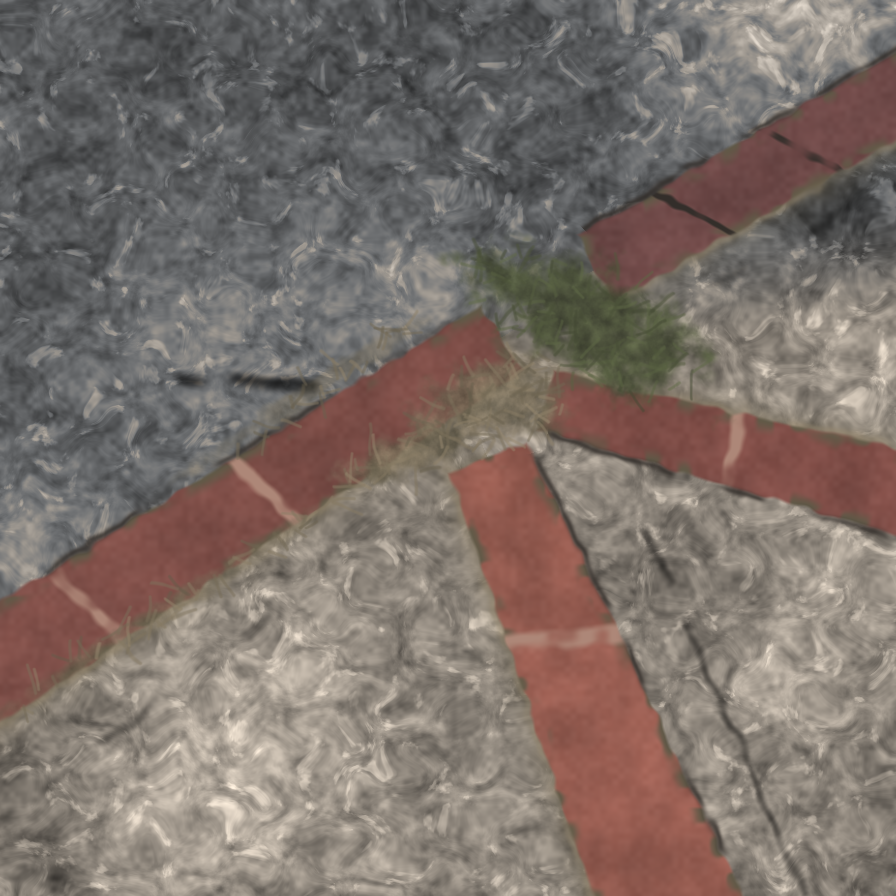
A Shadertoy shader for this texture:

```glsl
// Weathered concrete slabs divided by four arms of red brick, with grass at the joint.
// Slabs are layered noise lit by soft spots; arms are tapered strips with mortar joints;
// grass and dry weeds are scattered blades made from hashed line segments.
const vec3 COOL = vec3(.98, 1, 1.02);
const vec3 WARM = vec3(1.06, 1, .925);
const vec3 MORTAR = vec3(.68, .53, .47);
const vec3 GAP = vec3(.2, .18, .165);
const vec3 MOSS = vec3(.25, .27, .19);
const vec3 GRASS = vec3(.38, .42, .28);
const vec3 STRAW = vec3(.6, .54, .44);
const vec3 SOIL = vec3(.38, .35, .28);
const float MOTTLE = .42;
const float FLECK = .72;
const float GRIT = .11;

// Soft spots: centre, radius, brightness change
const vec4 SPOTS[12] = vec4[12](
  vec4(.3, .65, .17, .1), vec4(.48, .68, .06, .15), vec4(.04, .39, .07, .17),
  vec4(.9, .99, .13, .3), vec4(.93, .58, .1, .13), vec4(.95, .78, .12, -.1),
  vec4(.27, .15, .15, .13), vec4(.01, .13, .08, -.13), vec4(.065, .02, .025, -.25),
  vec4(.91, .32, .12, .08), vec4(.72, .35, .08, -.05), vec4(.3, .92, .22, -.05));

float hash(vec2 p) {
  vec3 q = fract(p.xyx * .1031);
  q += dot(q, q.yzx + 33.33);
  return fract((q.x + q.y) * q.z);
}
float noise(vec2 p) {
  vec2 i = floor(p), f = fract(p);
  f *= f * (3. - 2. * f);
  return mix(mix(hash(i), hash(i + vec2(1, 0)), f.x),
             mix(hash(i + vec2(0, 1)), hash(i + 1.), f.x), f.y);
}
float fbm(vec2 p) {
  float sum = 0., amp = .533;
  for (int i = 0; i < 4; i++, amp *= .5) {
    sum += amp * noise(p);
    p = mat2(1.6, 1.2, -1.2, 1.6) * p + 7.3;
  }
  return sum;
}
vec2 wobble(vec2 p, float scale) {
  return vec2(noise(p * scale), noise(p * scale + 40.)) - .5;
}
float segment(vec2 p, vec2 a, vec2 b) {
  vec2 d = b - a;
  return length(p - a - d * clamp(dot(p - a, d) / dot(d, d), 0., 1.));
}
// Broken, soft-edged line
float crack(vec2 p, vec2 a, vec2 b, float width) {
  float d = segment(p + .01 * wobble(p, 40.), a, b);
  return (1. - smoothstep(0., width, d)) * smoothstep(.2, .65, noise(p * 33.));
}

vec3 concrete(vec2 p) {
  // Cool upper slab, warm lower ones
  float ridge = p.x < .6 ? .26 + .64 * p.x : .645 + .12 * (p.x - .6);
  float cool = smoothstep(-.06, .1, p.y - ridge);
  float light = mix(.5, .365, cool);
  for (int i = 0; i < 12; i++) {
    vec2 q = (p - SPOTS[i].xy) / SPOTS[i].z;
    light += SPOTS[i].w * exp(-dot(q, q));
  }
  vec2 warp = wobble(p, 30.);
  float blotch = fbm(p * 14. + warp) - .5;
  float fleck = fbm(p * vec2(52, 64) + warp * 2.) - .5;
  float chips = smoothstep(.6, .8, fbm(p * 58. + warp * 2. + 80.));
  light *= 1. + MOTTLE * blotch + FLECK * fleck;
  light += .17 * chips + GRIT * (noise(p * 150.) - .5);
  return light * mix(WARM, COOL, cool * (1. - .8 * smoothstep(.42, .62, light)));
}

// Arm from a to b; halfW is the width at each end, joints the distances of mortar lines
void brickArm(inout vec3 col, vec2 p, vec2 a, vec2 b, vec2 halfW, vec2 joints,
              float skew, float darkSide, vec3 red, vec3 jointCol, float jointW) {
  vec2 dir = normalize(b - a), q = p - a + .006 * wobble(p, 60.);
  float along = dot(q, dir), side = dot(q, vec2(-dir.y, dir.x));
  float d = max(abs(side) - mix(halfW.x, halfW.y, along / length(b - a)), -along);
  float isDark = step(0., side * darkSide);
  float rim = exp(-pow((d - .003) / .004, 2.)) * smoothstep(.2, .6, noise(p * 30.));
  float dirt = exp(-max(d, 0.) / .012) * (1. - isDark);
  col = mix(col, mix(SOIL, STRAW, noise(p * 95.)), .6 * dirt);
  vec3 face = red * (.84 + .32 * fbm(p * 22.)) + .035 * (noise(p * 150.) - .5);
  face = mix(face, SOIL, smoothstep(-.018, 0., d) * smoothstep(.45, .8, noise(p * 55.)));
  vec2 j = abs(along - skew * side - joints);
  float wear = smoothstep(.05, .7, noise(p * 55.));
  face = mix(face, jointCol, wear * (1. - smoothstep(jointW * .3, jointW, min(j.x, j.y))));
  col = mix(col, face, 1. - smoothstep(-.002, .003, d));
  col = mix(col, mix(STRAW, GAP, isDark), rim * mix(.35, .8, isDark) * step(.01, along));
}

// Blades scattered in an ellipse; axis is its long half axis, body the ground cover
void blades(inout vec3 col, vec2 p, vec2 centre, vec2 axis, float girth, int count,
            float body, vec3 dark, vec3 pale) {
  vec2 dir = normalize(axis), perp = vec2(-dir.y, dir.x), c = p - centre;
  float clump = length(vec2(dot(c, dir) / length(axis), dot(c, perp) / girth));
  clump += 1.3 * (fbm(p * 38.) - .5);
  vec3 tuft = mix(dark, pale, fbm(p * 75.) * 1.6 - .5);
  col = mix(col, tuft, body * (1. - smoothstep(.5, 1.2, clump)));
  for (int i = 0; i < count; i++) {
    vec2 k = vec2(i, girth * 900.);
    float ang = 6.2832 * hash(k), lean = 6.2832 * hash(k + 31.);
    vec2 root = centre + sqrt(hash(k + 17.)) * (cos(ang) * axis + sin(ang) * girth * perp);
    vec2 tip = root + (.01 + .024 * hash(k + 53.)) * vec2(cos(lean), sin(lean));
    float cover = 1. - smoothstep(.0004, .003, segment(p + .006 * wobble(p, 50.), root, tip));
    col = mix(col, mix(dark, pale, hash(k + 71.)), .5 * cover);
  }
}

void mainImage(out vec4 fragColor, in vec2 fragCoord) {
  vec2 p = fragCoord / iResolution.xy;
  vec3 col = concrete(p);
  // Grooves in the slabs
  col *= 1. - .4 * crack(p, vec2(.715, .42), vec2(.9, 0), .008);
  col *= 1. - .3 * crack(p, vec2(0, .085), vec2(.3, .31), .01);
  col *= 1. - .6 * crack(p, vec2(.2, .578), vec2(.35, .568), .012);
  col *= 1. - .3 * crack(p, vec2(.78, .67), vec2(.98, .79), .01);
  // Brick arms running outward
  brickArm(col, p, vec2(.56, .622), vec2(0, .261), vec2(.043, .057), vec2(.314, .55),
    -.22, -1., vec3(.49, .305, .28), MORTAR, .011);
  brickArm(col, p, vec2(.665, .7), vec2(1, .893), vec2(.041, .043), vec2(.126, .265),
    -.62, 1., vec3(.43, .285, .28), GAP, .006);
  brickArm(col, p, vec2(.61, .552), vec2(1, .451), vec2(.033, .047), vec2(.215, 9),
    -.07, -1., vec3(.5, .305, .28), MORTAR, .011);
  brickArm(col, p, vec2(.546, .488), vec2(.7435, 0), vec2(.046, .077), vec2(.217, 9),
    .31, 1., vec3(.585, .36, .315), MORTAR, .015);
  // Dry weeds, then the green tuft
  blades(col, p, vec2(.18, .315), vec2(.2, .129), .013, 45, .4, SOIL, STRAW);
  blades(col, p, vec2(.35, .565), vec2(.13, .084), .012, 25, .4, SOIL, STRAW);
  blades(col, p, vec2(.55, .555), vec2(.085, .02), .05, 60, .8, SOIL, STRAW);
  blades(col, p, vec2(.465, .495), vec2(.08, .03), .025, 30, .8, SOIL, STRAW);
  blades(col, p, vec2(.655, .642), vec2(.125, -.065), .06, 110, .9, MOSS, GRASS);
  fragColor = vec4(clamp(col, 0., 1.), 1);
}
```
